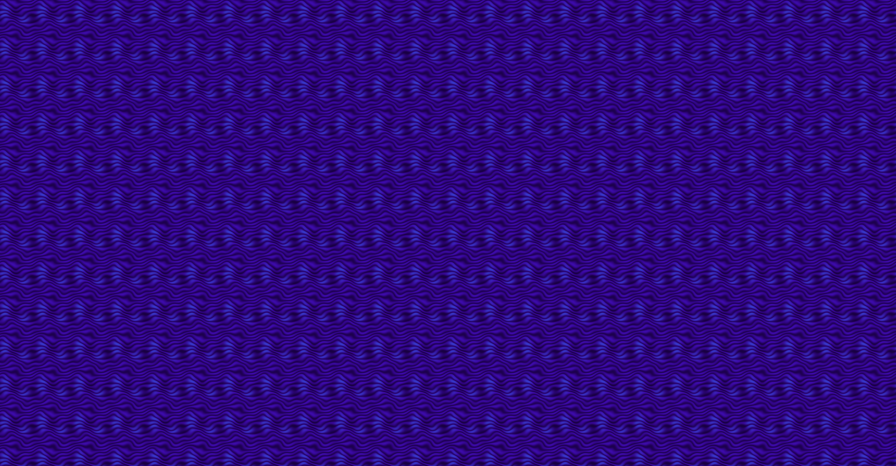
A WebGL 2 fragment shader for this pattern:

```glsl
#version 300 es
precision highp float;
// Woven violet ripples: a square tile of embossed, wavy horizontal lines,
// repeated across the canvas. Periodic sines bend the lines; soft wrapped
// spots add blue sheen and dark hollows to every tile.

uniform vec2 u_resolution;
out vec4 fragColor;

const float TAU = 6.2831853;
const float TILES_ACROSS = 24.0;
const float LINES = 9.0;          // ripples per tile
const float LINE_SKEW = 0.8;      // below 1: steep upper edge
const float BASE_TONE = 0.16;
const float LINE_CONTRAST = 0.84;
const float SHEEN_TONE = 0.20;
const float HOLLOW_TONE = 0.30;
const float SHEEN_MIX = 0.85;
const int SAMPLES = 3;            // per axis, for smooth edges

const vec3 DEEP_VIOLET = vec3(0.095, 0.0, 0.26);
const vec3 MID_VIOLET = vec3(0.18, 0.014, 0.49);
const vec3 LIGHT_VIOLET = vec3(0.24, 0.045, 0.68);
const vec3 BLUE_SHEEN = vec3(0.20, 0.31, 0.84);

float hash(float n) {
    return fract(sin(n * 12.9898 + 4.137) * 43758.5453);
}

// Soft elliptical spot that wraps around the tile
float spot(vec2 p, vec2 center, vec2 radius) {
    vec2 d = (fract(p - center + 0.5) - 0.5) / radius;
    return exp(-dot(d, d));
}

// Vertical displacement of the lines, measured in line spacings
float bend(vec2 p) {
    float w = 0.70 * sin(TAU * (p.x + 0.10) + 1.2 * sin(TAU * p.y));
    w += 0.26 * sin(TAU * (2.0 * p.x - p.y + 0.2));
    w += 0.10 * sin(TAU * (3.0 * p.x + 2.0 * p.y));
    return w;
}

vec3 ripples(vec2 p) {
    // Embossed ridge; its strength varies along and between the lines
    float phase = LINES * p.y + bend(p);
    float seed = hash(mod(floor(phase), LINES));
    float ridge = 0.5 - 0.5 * cos(TAU * pow(fract(phase), LINE_SKEW));
    ridge *= 0.80 + 0.20 * sin(TAU * (2.0 * p.x + seed));
    ridge *= mix(0.85, 1.15, seed);

    // Sheen and hollows in the upper part of the tile
    float sheen = spot(p, vec2(0.12, 0.32), vec2(0.15, 0.27))
                + 0.85 * spot(p, vec2(0.66, 0.52), vec2(0.18, 0.17));
    float hollow = spot(p, vec2(0.90, 0.46), vec2(0.14, 0.24))
                 + 0.8 * spot(p, vec2(0.40, 0.34), vec2(0.15, 0.18))
                 + 0.3 * spot(p, vec2(0.30, 0.94), vec2(0.40, 0.07));

    float tone = BASE_TONE + LINE_CONTRAST * ridge
               + SHEEN_TONE * sheen - HOLLOW_TONE * hollow;
    tone = clamp(tone, 0.0, 1.0);
    vec3 color = mix(DEEP_VIOLET, MID_VIOLET, min(tone * 2.0, 1.0));
    color = mix(color, LIGHT_VIOLET, max(tone * 2.0 - 1.0, 0.0));
    float gloss = smoothstep(0.15, 1.0, sheen) * ridge;
    return mix(color, BLUE_SHEEN, clamp(SHEEN_MIX * gloss, 0.0, 1.0));
}

void main() {
    float tileSize = u_resolution.x / TILES_ACROSS;
    vec3 sum = vec3(0.0);
    for (int j = 0; j < SAMPLES; j++) {
        for (int i = 0; i < SAMPLES; i++) {
            vec2 offset = (vec2(i, j) + 0.5) / float(SAMPLES) - 0.5;
            vec2 pos = gl_FragCoord.xy + offset;
            // Tiles are counted from the top left corner
            vec2 p = vec2(pos.x, u_resolution.y - pos.y) / tileSize;
            sum += ripples(fract(p));
        }
    }
    fragColor = vec4(sum / float(SAMPLES * SAMPLES), 1.0);
}
```
